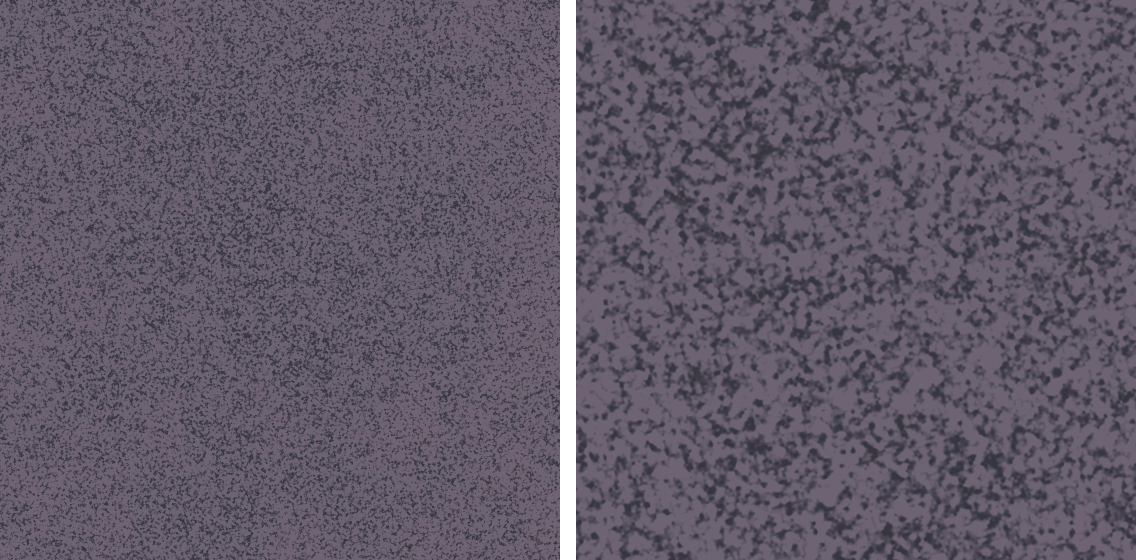
Left, the full canvas; right, a detail of the centre.
A Shadertoy shader for this texture:

```glsl
// Dusky mauve stone surface peppered with fine dark irregular specks in cloudy drifts.

const vec3 MAUVE = vec3(0.430, 0.390, 0.450);
const vec3 ROSE_MAUVE = vec3(0.440, 0.390, 0.450);
const vec3 SLATE = vec3(0.212, 0.212, 0.254);

// Integer hash of a lattice cell, from 0 to 1
float hash(ivec2 cell, uint seed) {
    uvec2 q = uvec2(cell) * uvec2(1597334673u, 3812015801u);
    uint h = q.x ^ q.y ^ (seed * 2654435769u);
    h = (h ^ (h >> 16)) * 2146121005u;
    h = (h ^ (h >> 15)) * 2221713035u;
    h ^= h >> 16;
    return float(h >> 8) / 16777216.0;
}

float valueNoise(vec2 p, uint seed) {
    ivec2 cell = ivec2(floor(p));
    vec2 f = fract(p);
    vec2 w = f * f * (3.0 - 2.0 * f);
    float low = mix(hash(cell, seed), hash(cell + ivec2(1, 0), seed), w.x);
    float high = mix(hash(cell + ivec2(0, 1), seed), hash(cell + ivec2(1, 1), seed), w.x);
    return mix(low, high, w.y);
}

vec2 rotate(vec2 p, float angle) {
    float c = cos(angle), s = sin(angle);
    return vec2(c * p.x - s * p.y, s * p.x + c * p.y);
}

// Layered noise; each layer is turned to hide the lattice
float fractalNoise(vec2 p, int layers, float gain, uint seed) {
    float sum = 0.0, total = 0.0, weight = 1.0;
    for (int i = 0; i < layers; i++) {
        p = rotate(p, 0.65);
        sum += weight * valueNoise(p, seed + uint(i));
        total += weight;
        weight *= gain;
        p *= 1.93;
    }
    return sum / total;
}

// Speck coverage, softened at least to the size of a pixel
float specks(vec2 uv, float frequency, float threshold, float pixel) {
    float grain = fractalNoise(uv * frequency, 2, 0.55, 11u);
    float softness = max(0.23, 0.2 * frequency * pixel);
    return smoothstep(threshold - softness, threshold + softness, grain);
}

void mainImage(out vec4 fragColor, in vec2 fragCoord) {
    float pixel = 1.0 / min(iResolution.x, iResolution.y);
    vec2 uv = fragCoord * pixel;

    // Broad drifts thin out or crowd the specks
    float drift = fractalNoise(uv * 6.0 + 3.7, 4, 0.6, 41u) - 0.5;
    float coverage = specks(uv, 270.0, 0.635 - 0.19 * drift, pixel);

    // Sparse areas lean towards rose
    vec3 ground = mix(MAUVE, ROSE_MAUVE, smoothstep(0.05, -0.22, drift));
    fragColor = vec4(mix(ground, SLATE, coverage), 1.0);
}
```
